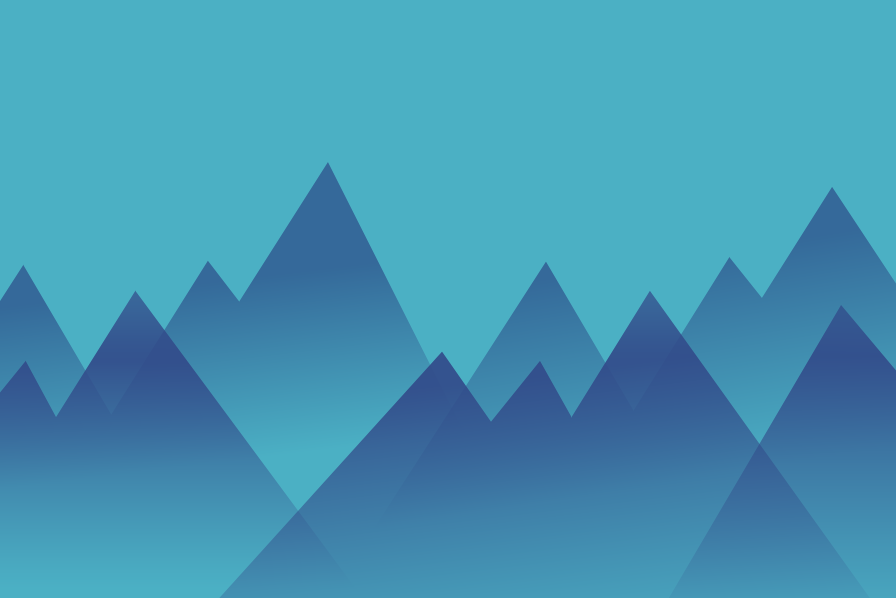
This background is drawn by a Shadertoy shader. Its source:

```glsl
// Layered translucent triangular mountains fading into a flat teal sky.

#define SKY         vec3(0.294, 0.690, 0.769)
#define BACK_TINT   vec3(0.204, 0.405, 0.598)
#define FRONT_TINT  vec3(0.196, 0.294, 0.541)
#define BACK_ALPHA  0.97
#define FRONT_ALPHA 0.92
#define CREST_ALPHA 0.72
#define FADE_CURVE  1.15
#define ASPECT      1.5

// Coverage of one peak; slopes hold the fall to the left and to the right.
float peak(vec2 p, vec2 apex, vec2 slopes) {
    vec2 d = p - apex;
    float slope = d.x < 0.0 ? slopes.x : slopes.y;
    float dist = (d.y + abs(d.x) * slope) / sqrt(1.0 + slope * slope);
    float halfPixel = 0.6 / iResolution.y;
    return 1.0 - smoothstep(-halfPixel, halfPixel, dist);
}

// Tilted fade: 1 above the start line, 0 below the end line.
float mist(vec2 p, float tilt, float start, float end) {
    float h = p.y - tilt * p.x;
    return clamp((h - end) / (start - end), 0.0, 1.0);
}

// Front peaks are a little more transparent near their crests.
float frontAlpha(vec2 p, float fade) {
    float crest = smoothstep(0.39, 0.52, p.y);
    return mix(FRONT_ALPHA, CREST_ALPHA, crest) * pow(fade, FADE_CURVE);
}

void mainImage(out vec4 fragColor, in vec2 fragCoord) {
    vec2 p = fragCoord / iResolution.xy * vec2(ASPECT, 1.0);
    vec3 color = SKY;

    // Distant left range
    float range = peak(p, vec2(0.039, 0.557), vec2(1.55, 1.70));
    range = max(range, peak(p, vec2(0.348, 0.564), vec2(1.59, 1.30)));
    range = max(range, peak(p, vec2(0.549, 0.729), vec2(1.57, 1.98)));
    color = mix(color, BACK_TINT, range * BACK_ALPHA * mist(p, 0.12, 0.484, 0.182));

    // Distant right range
    range = peak(p, vec2(0.914, 0.5625), vec2(1.55, 1.70));
    range = max(range, peak(p, vec2(1.221, 0.570), vec2(1.60, 1.25)));
    range = max(range, peak(p, vec2(1.393, 0.6875), vec2(1.58, 1.51)));
    color = mix(color, BACK_TINT, range * BACK_ALPHA * mist(p, 0.16, 0.385, 0.014));

    // Near left range
    range = peak(p, vec2(0.043, 0.3965), vec2(1.23, 1.85));
    range = max(range, peak(p, vec2(0.2266, 0.5137), vec2(1.59, 1.35)));
    color = mix(color, FRONT_TINT, range * frontAlpha(p, mist(p, 0.0, 0.395, 0.014)));

    // Near middle range
    range = peak(p, vec2(0.740, 0.412), vec2(1.105, 1.43));
    range = max(range, peak(p, vec2(0.904, 0.3965), vec2(1.24, 1.78)));
    range = max(range, peak(p, vec2(1.088, 0.5137), vec2(1.61, 1.395)));
    color = mix(color, FRONT_TINT, range * frontAlpha(p, mist(p, 0.12, 0.265, -0.243)));

    // Near right peak
    range = peak(p, vec2(1.408, 0.490), vec2(1.70, 1.19));
    color = mix(color, FRONT_TINT, range * frontAlpha(p, mist(p, 0.0, 0.404, -0.074)));

    fragColor = vec4(color, 1.0);
}
```
